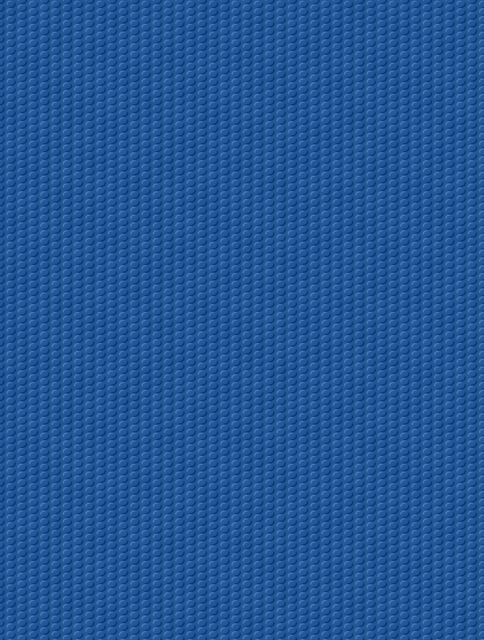
Reproduce this pattern procedurally as a WebGL 2 fragment shader.

```glsl
#version 300 es
precision highp float;

uniform vec2 u_resolution;
out vec4 outColor;

// Layout, in row heights
const float ROWS = 82.2;
const float COLUMN_PITCH = 1.445;
const float COLUMN_PHASE = 0.55;
const float ROW_PHASE = 0.30;
const float STAGGER = 0.5;
const vec2 STUD_RADIUS = vec2(0.53, 0.42);

// Relief
const vec2 LIGHT_DIR = vec2(-0.72, 0.694);
const float RIM_INSET = 0.055;
const float RIM_WIDTH = 0.075;
const float SHADOW_OFFSET = 0.035;
const float SHADOW_WIDTH = 0.09;
const float EDGE_SOFTNESS = 0.04;
const float MOTTLE = 0.008;
const int SAMPLES = 3;

// Colours
const vec3 GROUND = vec3(0.132, 0.342, 0.582);
const vec3 FACE = vec3(0.134, 0.346, 0.604);
const vec3 HIGHLIGHT = vec3(0.325, 0.505, 0.745);
const vec3 SHADOW = vec3(0.005, 0.205, 0.430);

float bell(float x, float width) {
    float t = x / width;
    return exp(-t * t);
}

// Layered sines give a faint unevenness to the rubber
float mottle(vec2 p) {
    return sin(p.x * 0.7 + 1.3 * sin(p.y * 0.4))
         * sin(p.y * 0.9 + 1.1 * sin(p.x * 0.3));
}

vec3 studSheet(vec2 p) {
    float column = floor(p.x / COLUMN_PITCH + COLUMN_PHASE);
    float x = p.x - (column + 0.5 - COLUMN_PHASE) * COLUMN_PITCH;
    float y = p.y + ROW_PHASE + STAGGER * mod(column, 2.0);
    float face = 0.0;
    float glint = 0.0;
    float shade = 0.0;

    // Neighbouring studs let shadows cross cell borders
    for (int j = -1; j <= 1; j++) {
        vec2 q = vec2(x, fract(y) - 0.5 + float(j));
        vec2 scaled = q / STUD_RADIUS;
        float radius = length(scaled);
        float d = (radius - 1.0) * STUD_RADIUS.y;
        float facing = dot(scaled / max(radius, 0.001), LIGHT_DIR);
        face = max(face, 1.0 - smoothstep(-EDGE_SOFTNESS, EDGE_SOFTNESS, d));
        glint = max(glint, bell(d + RIM_INSET, RIM_WIDTH) * smoothstep(0.15, 0.9, facing));
        shade = max(shade, bell(d - SHADOW_OFFSET, SHADOW_WIDTH) * smoothstep(0.1, 0.9, -facing));
    }

    vec3 color = mix(GROUND, FACE, face);
    color = mix(color, SHADOW, shade);
    color = mix(color, HIGHLIGHT, glint * (1.0 - 0.5 * shade));
    return color + MOTTLE * mottle(p);
}

void main() {
    // Supersampling keeps the fine relief smooth
    vec3 sum = vec3(0.0);
    for (int i = 0; i < SAMPLES * SAMPLES; i++) {
        vec2 offset = (vec2(i % SAMPLES, i / SAMPLES) + 0.5) / float(SAMPLES) - 0.5;
        sum += studSheet((gl_FragCoord.xy + offset) / u_resolution.y * ROWS);
    }
    outColor = vec4(sum / float(SAMPLES * SAMPLES), 1.0);
}
```
